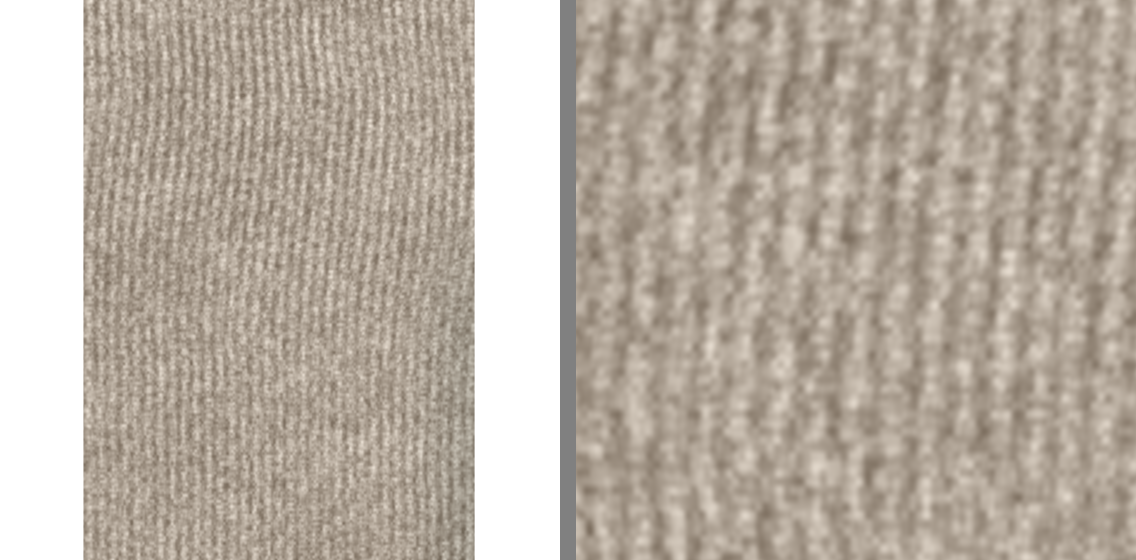
Left: the whole. Right: its middle third, enlarged.
Reproduce this texture procedurally as a WebGL 1 fragment shader.

```glsl
precision highp float;
// Beige rib-knit fabric panel with gently leaning ribs, between plain white margins.

uniform vec2 u_resolution;

// Layout, in canvas widths and heights
const float LEFT = 0.1490;
const float RIGHT = 0.8475;
const float EDGE_SOFTNESS = 0.0016;
const float RIBS = 33.0;
const float ROWS = 104.0;
const float LEAN = 0.035;
const float TOP_RETURN = 0.012;

// Strength of each part of the relief
const float RIB_DEPTH = 0.17;
const float STITCH_DEPTH = 0.06;
const float YARN_DEPTH = 0.48;
const float FUZZ_DEPTH = 0.34;
const float WEAR_DEPTH = 0.14;

const vec3 SHADOW = vec3(0.495, 0.440, 0.380);
const vec3 LIGHT = vec3(0.870, 0.830, 0.780);
const vec3 MARGIN = vec3(1.0);
const vec3 SIDE_SHADE = vec3(0.91, 0.93, 0.93);
const float TAU = 6.28318;

float hash(vec2 p) {
    vec3 q = fract(vec3(p.xyx) * 0.1031);
    q += dot(q, q.yzx + 33.33);
    return fract((q.x + q.y) * q.z);
}

float valueNoise(vec2 p) {
    vec2 cell = floor(p);
    vec2 f = fract(p);
    f = f * f * (3.0 - 2.0 * f);
    float low = mix(hash(cell), hash(cell + vec2(1.0, 0.0)), f.x);
    float high = mix(hash(cell + vec2(0.0, 1.0)), hash(cell + vec2(1.0)), f.x);
    return mix(low, high, f.y);
}

// Noise centred on zero
float signedNoise(vec2 p) {
    return valueNoise(p) - 0.5;
}

// Sideways drift of the ribs; the bend sits lower towards the right
float ribDrift(vec2 uv, float across) {
    float bend = mix(0.76, 0.50, across);
    float drift = LEAN * smoothstep(bend - 0.25, bend + 0.25, uv.y);
    drift -= TOP_RETURN * smoothstep(0.80, 1.0, uv.y);
    return drift + 0.005 * signedNoise(uv * vec2(9.0, 12.0));
}

// Brightness of the knit, from 0 in the grooves to 1 on the ridges
float knitTone(vec2 uv, float across) {
    float x = uv.x - ribDrift(uv, across);
    float rib = (x - LEFT) / (RIGHT - LEFT) * RIBS;
    float ribIndex = floor(rib);
    float ridge = -cos(TAU * rib);

    // Ribs are crisp in some patches and nearly lost in others
    float clarity = 0.65 + 0.7 * valueNoise(uv * vec2(11.0, 9.0) + 17.0);
    clarity *= 0.9 + 0.25 * smoothstep(0.55, 0.9, uv.y);

    // Each rib has its own stitch offset; the yarn grain follows the ribs
    float row = uv.y * ROWS + hash(vec2(ribIndex, 5.0));
    float stitch = cos(TAU * row) * (0.5 + 0.5 * ridge);
    float yarn = signedNoise(vec2(x * 150.0, uv.y * 105.0) + 40.0);
    float fuzz = signedNoise(vec2(x * 235.0, uv.y * 200.0) + 90.0);
    float wear = signedNoise(uv * vec2(7.0, 15.0) + 60.0);

    return 0.5 + RIB_DEPTH * clarity * ridge + STITCH_DEPTH * stitch
        + YARN_DEPTH * yarn + FUZZ_DEPTH * fuzz + WEAR_DEPTH * wear;
}

void main() {
    vec2 uv = gl_FragCoord.xy / u_resolution;
    float across = clamp((uv.x - LEFT) / (RIGHT - LEFT), 0.0, 1.0);

    vec3 fabric = mix(SHADOW, LIGHT, clamp(knitTone(uv, across), 0.0, 1.1));

    // Cooler shade on the lower right side
    float side = smoothstep(0.78, 1.0, across) * (1.0 - smoothstep(0.35, 0.75, uv.y));
    fabric *= mix(vec3(1.0), SIDE_SHADE, side);

    // Soft panel sides
    float soft = max(EDGE_SOFTNESS, 0.75 / u_resolution.x);
    float panel = smoothstep(LEFT - soft, LEFT + soft, uv.x)
        * (1.0 - smoothstep(RIGHT - soft, RIGHT + soft, uv.x));

    gl_FragColor = vec4(mix(MARGIN, fabric, panel), 1.0);
}
```
